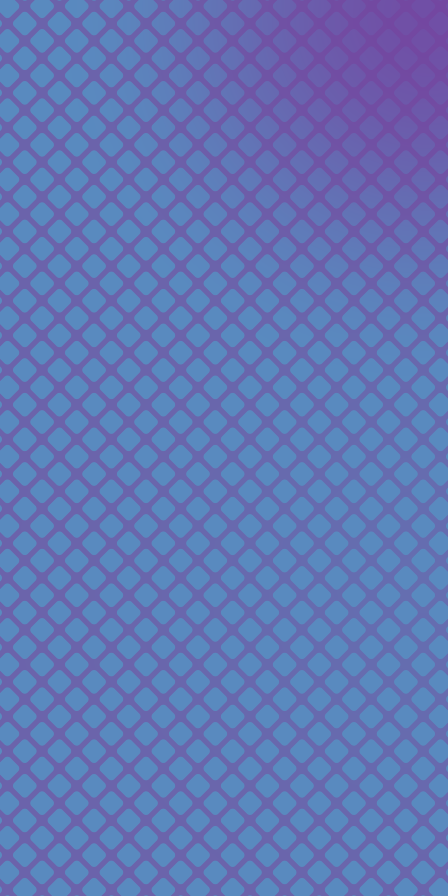
A WebGL 2 fragment shader for this pattern:

```glsl
#version 300 es
precision highp float;
// Diagonal lattice of rounded blue tiles with purple joints and a violet glow in the upper right corner.

uniform vec2 u_resolution;
out vec4 fragColor;

// Lattice, in canvas widths and cell units
const float CELL_SIZE = 0.0546875;        // side of one tilted cell
const vec2 CELL_SHIFT = vec2(0.0, 0.5);   // lattice phase about the centre
const float JOINT_WIDTH = 0.22;           // share of a cell side
const float CORNER_RADIUS = 0.17;

// Colours
const vec3 TILE_BLUE = vec3(0.35, 0.54, 0.75);
const vec3 TILE_VIOLET = vec3(0.44, 0.31, 0.65);
const vec3 JOINT_PURPLE = vec3(0.42, 0.39, 0.67);
const vec3 JOINT_SLATE = vec3(0.395, 0.43, 0.69);
const vec3 JOINT_VIOLET = vec3(0.45, 0.28, 0.63);

// Soft tints, in canvas widths from the centre
const vec2 GLOW_CENTRE = vec2(0.46, 0.97);
const float GLOW_RADIUS = 0.84;
const vec2 SLATE_CENTRE = vec2(0.45, -0.3);
const float SLATE_RADIUS = 0.95;

// Signed distance to a rounded square centred on the origin
float roundedSquare(vec2 p, float halfSide, float radius) {
    vec2 q = abs(p) - halfSide + radius;
    return length(max(q, 0.0)) + min(max(q.x, q.y), 0.0) - radius;
}

// One at the centre, easing to zero at the radius
float softSpot(vec2 p, vec2 centre, float radius) {
    return 1.0 - smoothstep(0.0, radius, distance(p, centre));
}

void main() {
    vec2 p = (gl_FragCoord.xy - 0.5 * u_resolution) / u_resolution.x;

    // Turn by 45 degrees and fold into one cell
    vec2 tilted = vec2(p.x + p.y, p.x - p.y) * inversesqrt(2.0);
    vec2 cell = fract(tilted / CELL_SIZE + CELL_SHIFT) - 0.5;

    // Tile coverage, smoothed over about one pixel
    float pixel = 1.0 / (u_resolution.x * CELL_SIZE);
    float edge = roundedSquare(cell, 0.5 - 0.5 * JOINT_WIDTH, CORNER_RADIUS);
    float tile = 1.0 - smoothstep(-0.6 * pixel, 0.6 * pixel, edge);

    // Tints that drift across the whole canvas
    float glow = softSpot(p, GLOW_CENTRE, GLOW_RADIUS);
    float slate = softSpot(p, SLATE_CENTRE, SLATE_RADIUS);
    vec3 tileColor = mix(TILE_BLUE, TILE_VIOLET, glow);
    vec3 jointColor = mix(JOINT_PURPLE, JOINT_SLATE, slate);
    jointColor = mix(jointColor, JOINT_VIOLET, glow);

    fragColor = vec4(mix(jointColor, tileColor, tile), 1.0);
}
```
